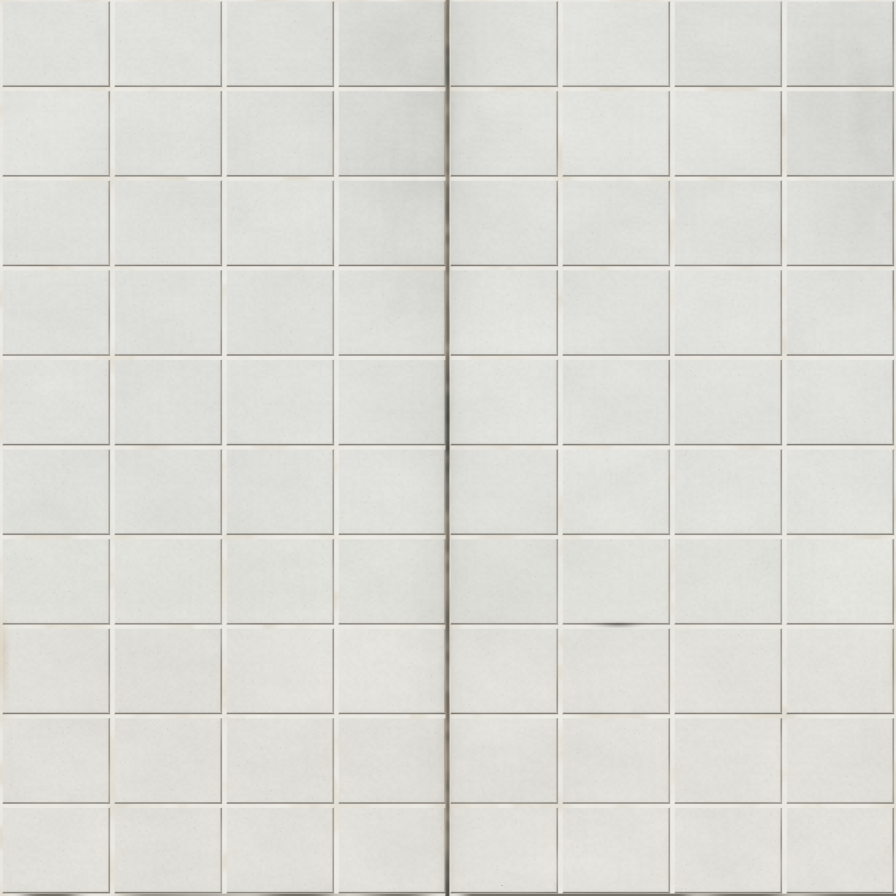
Give the GLSL for this texture, as a three.js fragment shader.

```glsl
#define GRID vec2(8.0, 10.0)
#define MARGIN_LOW vec2(0.0032, 0.0030)
#define MARGIN_HIGH vec2(0.0023, 0.0018)
#define SHADE_WIDTH 0.0015
#define SOFT 0.0010
#define SEAM_X 0.4993
#define SEAM_HALF 0.0023
#define TILE_COLOR vec3(0.878, 0.878, 0.858)
#define GROUT_COLOR vec3(0.918, 0.910, 0.886)
#define SHADE_COLOR vec3(0.46, 0.44, 0.41)
#define SEAM_BROWN vec3(0.50, 0.465, 0.42)
#define SEAM_DARK vec3(0.34, 0.345, 0.33)

varying vec2 vUv;

float hash(vec2 p) {
  return fract(sin(dot(p, vec2(127.1, 311.7))) * 43758.5453);
}

float noise(vec2 p) {
  vec2 i = floor(p);
  vec2 f = fract(p);
  f = f * f * (3.0 - 2.0 * f);
  float low = mix(hash(i), hash(i + vec2(1.0, 0.0)), f.x);
  float high = mix(hash(i + vec2(0.0, 1.0)), hash(i + 1.0), f.x);
  return mix(low, high, f.y);
}

float fbm(vec2 p) {
  float sum = 0.0;
  float gain = 0.5;
  for (int i = 0; i < 4; i++) {
    sum += gain * noise(p);
    p = p * 2.03 + 17.3;
    gain *= 0.5;
  }
  return sum;
}

float above(float d) {
  return smoothstep(-SOFT, SOFT, d);
}

// Soft elliptical spot
float spot(vec2 p, vec2 center, vec2 radius) {
  vec2 q = (p - center) / radius;
  return exp(-dot(q, q));
}

// Scattered pinholes, at most one per cell
float pinholes(vec2 p, float cells, float density) {
  vec2 id = floor(p * cells);
  vec2 center = 0.3 + 0.4 * vec2(hash(id + 3.1), hash(id + 8.7));
  float dist = length(fract(p * cells) - center);
  return step(1.0 - density, hash(id)) * (1.0 - smoothstep(0.05, 0.25, dist));
}

vec3 tileFace(vec2 uv, vec2 id) {
  vec3 color = TILE_COLOR + (hash(id + 5.0) - 0.5) * 0.014;
  color += mix(vec3(0.006, -0.001, -0.005), vec3(-0.003, 0.001, 0.001), smoothstep(0.1, 0.5, uv.y));

  // Broad stains, brushing and grain
  color += (fbm(uv * vec2(5.0, 6.0) + 3.0) - 0.47) * 0.038;
  color += (fbm(uv * vec2(16.0, 26.0)) - 0.47) * 0.030;
  color += (noise(uv * vec2(35.0, 180.0)) - 0.5) * 0.005;
  color += (noise(uv * 330.0) - 0.5) * 0.018;
  color -= 0.04 * pinholes(uv, 190.0, 0.05);
  color -= 0.20 * pinholes(uv, 210.0, 0.0010);

  // Grime on the upper panels and along the joint
  float grime = spot(uv, vec2(0.46, 0.86), vec2(0.08, 0.20));
  grime += spot(uv, vec2(0.97, 0.86), vec2(0.08, 0.16));
  grime += 0.5 * spot(uv, vec2(0.49, 0.4), vec2(0.03, 0.5));
  return color - 0.048 * grime * (0.4 + fbm(uv * vec2(50.0, 20.0)));
}

void main() {
  vec2 uv = vUv;
  vec2 id = floor(uv * GRID);
  vec2 cell = fract(uv * GRID) / GRID;

  // Distances inward from the tile edges
  vec2 low = cell - MARGIN_LOW;
  vec2 high = 1.0 / GRID - MARGIN_HIGH - cell;
  float tile = above(min(min(low.x, low.y), min(high.x, high.y)));

  // Shaded right and bottom edges with soft falloff and uneven strength
  float wear = noise(uv * vec2(24.0, 31.0) + 40.0);
  float rightShade = (1.0 - above(high.x - SHADE_WIDTH)) * mix(0.50, 0.85, wear);
  float bottomShade = (1.0 - above(low.y - SHADE_WIDTH)) * mix(0.80, 1.0, wear);
  float falloff = exp(-max(min(high.x, low.y), 0.0) / 0.0018);
  vec3 face = tileFace(uv, id) - 0.050 * falloff;
  face = mix(face, SHADE_COLOR, max(rightShade, bottomShade));

  // Pale grout with warm dirt
  float dirt = smoothstep(0.45, 0.75, fbm(uv * 30.0 + 11.0));
  vec3 grout = GROUT_COLOR + (fbm(uv * 45.0) - 0.47) * 0.04;
  grout -= dirt * vec3(0.03, 0.04, 0.06);
  vec3 color = mix(grout, face, tile);

  // Central panel joint, darker toward the bottom
  float seamX = uv.x - SEAM_X - 0.0003 * (noise(vec2(uv.y * 30.0, 2.0)) - 0.5);
  float depth = noise(vec2(7.0, uv.y * 13.0)) + 0.5 * (0.4 - uv.y);
  vec3 seam = mix(SEAM_BROWN, SEAM_DARK, smoothstep(0.40, 0.80, depth));
  seam += 0.12 * (noise(vec2(3.0, uv.y * 90.0)) - 0.5);
  seam += 0.16 * (1.0 - smoothstep(-SEAM_HALF, 0.0, seamX));
  color -= vec3(0.09, 0.10, 0.12) * exp(-abs(seamX) / 0.0035);
  color = mix(color, seam, above(SEAM_HALF - abs(seamX)));

  // Grimy bottom border, scuff and rust at the sides
  float border = 1.0 - above(uv.y - 0.0026);
  color = mix(color, SHADE_COLOR, border * smoothstep(0.1, 0.5, noise(vec2(uv.x * 18.0, 9.0))));
  color -= 0.22 * spot(uv, vec2(0.690, 0.3025), vec2(0.020, 0.0026));
  float rust = spot(uv, vec2(0.0, 0.27), vec2(0.008, 0.045));
  rust += 0.5 * spot(uv, vec2(1.0, 0.27), vec2(0.007, 0.045));
  color -= vec3(0.05, 0.08, 0.12) * rust;

  gl_FragColor = vec4(color, 1.0);
}
```
